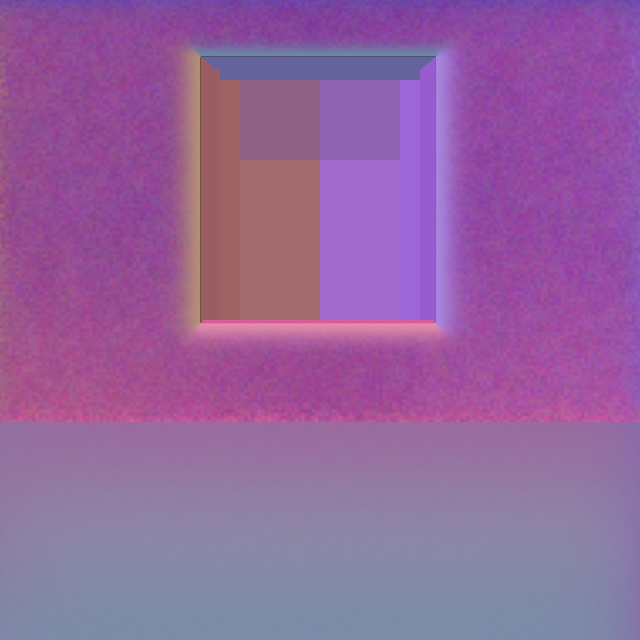
Give the GLSL for this texture map, as a three.js fragment shader.

```glsl
// A tinted relief map: a grainy magenta wall over a hazy blue-grey floor, with a
// bevelled two-colour window. Bilinear gradients, box-distance halos, hard-edged
// panes and hashed value noise are layered from back to front.
varying vec2 vUv;

// Layout, in canvas units
const float HORIZON = 0.341;
const vec2 WIN_LO = vec2(0.3135, 0.4950);
const vec2 WIN_HI = vec2(0.6810, 0.9115);
const float PANE_TOP = 0.875;
const float TRANSOM = 0.750;
const float SILL_TOP = 0.500;
const float SOFT = 0.0008;

// Grain
const float GRAIN_CELLS = 190.0;
const float GRAIN_AMOUNT = 0.075;
const float MOTTLE_AMOUNT = 0.035;

// Wall corners and rims
const vec3 WALL_TL = vec3(0.57, 0.29, 0.57);
const vec3 WALL_TR = vec3(0.58, 0.29, 0.65);
const vec3 WALL_BL = vec3(0.66, 0.33, 0.54);
const vec3 WALL_BR = vec3(0.66, 0.33, 0.64);
const vec3 RIM_TOP = vec3(0.40, 0.28, 0.66);
const vec3 RIM_BOTTOM = vec3(0.79, 0.35, 0.60);
const vec3 RIM_LEFT = vec3(0.62, 0.38, 0.50);
const vec3 RIM_RIGHT = vec3(0.52, 0.36, 0.73);

// Floor
const vec3 FLOOR_FAR = vec3(0.61, 0.41, 0.62);
const vec3 FLOOR_MID = vec3(0.555, 0.53, 0.655);
const vec3 FLOOR_NEAR = vec3(0.485, 0.55, 0.66);
const vec3 FLOOR_LEFT = vec3(0.56, 0.45, 0.62);
const vec3 FLOOR_RIGHT = vec3(0.53, 0.42, 0.67);

// Window halos
const vec3 HALO_LEFT = vec3(0.71, 0.58, 0.45);
const vec3 HALO_RIGHT = vec3(0.66, 0.54, 0.89);
const vec3 HALO_TOP = vec3(0.41, 0.55, 0.66);
const vec3 HALO_BOTTOM = vec3(0.91, 0.57, 0.68);

// Window faces
const vec3 JAMB_LEFT = vec3(0.60, 0.37, 0.38);
const vec3 JAMB_RIGHT = vec3(0.60, 0.36, 0.81);
const vec3 REVEAL_LEFT = vec3(0.615, 0.385, 0.385);
const vec3 REVEAL_RIGHT = vec3(0.61, 0.40, 0.84);
const vec3 PANE_LEFT = vec3(0.635, 0.42, 0.435);
const vec3 PANE_RIGHT = vec3(0.63, 0.42, 0.80);
const vec3 UPPER_LEFT = vec3(0.56, 0.38, 0.52);
const vec3 UPPER_RIGHT = vec3(0.555, 0.39, 0.69);
const vec3 LINTEL = vec3(0.40, 0.39, 0.61);
const vec3 SILL = vec3(0.86, 0.37, 0.60);

vec3 hash3(vec2 p) {
  vec3 q = fract(p.xyx * vec3(0.1031, 0.1030, 0.0973));
  q += dot(q, q.yxz + 33.33);
  return fract((q.xxy + q.yzz) * q.zyx);
}

vec3 noise3(vec2 p) {
  vec2 cell = floor(p);
  vec2 f = fract(p);
  f = f * f * (3.0 - 2.0 * f);
  vec3 low = mix(hash3(cell), hash3(cell + vec2(1.0, 0.0)), f.x);
  vec3 high = mix(hash3(cell + vec2(0.0, 1.0)), hash3(cell + 1.0), f.x);
  return mix(low, high, f.y) - 0.5;
}

float above(float edge, float x) { return smoothstep(edge - SOFT, edge + SOFT, x); }

float falloff(float d, float width) { return exp(-max(d, 0.0) / width); }

vec3 wall(vec2 p, vec3 grain) {
  float up = (p.y - HORIZON) / (1.0 - HORIZON);
  vec3 c = mix(mix(WALL_BL, WALL_BR, p.x), mix(WALL_TL, WALL_TR, p.x), smoothstep(0.0, 0.5, up));
  // Deeper magenta along the central axis
  float axis = exp(-pow((p.x - 0.5) / 0.22, 2.0));
  c -= vec3(0.045, 0.045, 0.015) * axis;
  float jitter = 1.0 + 1.2 * grain.x;
  c = mix(c, RIM_LEFT, 0.7 * falloff(p.x, 0.016) * jitter);
  c = mix(c, RIM_RIGHT, 0.7 * falloff(1.0 - p.x, 0.022) * jitter);
  c = mix(c, RIM_TOP, 0.75 * falloff(1.0 - p.y, 0.022) * jitter);
  c = mix(c, RIM_BOTTOM, 0.75 * falloff(p.y - HORIZON, 0.015) * jitter);
  return c + GRAIN_AMOUNT * grain + MOTTLE_AMOUNT * noise3(p * 45.0);
}

vec3 ground(vec2 p) {
  float depth = 1.0 - p.y / HORIZON;
  vec3 c = mix(FLOOR_FAR, FLOOR_MID, smoothstep(-0.1, 0.6, 1.0 - depth > 0.0 ? 1.0 - p.y / HORIZON : 1.0));
  c = mix(c, FLOOR_NEAR, smoothstep(0.4, 1.0, depth));
  float rise = 1.0 - 0.75 * depth;
  c = mix(c, FLOOR_LEFT, 0.8 * rise * falloff(p.x, 0.07));
  return mix(c, FLOOR_RIGHT, 0.75 * falloff(1.0 - p.x, 0.05));
}

vec3 halo(vec3 c, vec2 p) {
  vec2 away = p - clamp(p, WIN_LO, WIN_HI);
  float d = length(away);
  vec2 share = away * away / max(d * d, 0.0000001);
  vec3 tint = share.x * (away.x < 0.0 ? HALO_LEFT : HALO_RIGHT)
            + share.y * (away.y < 0.0 ? HALO_BOTTOM : HALO_TOP);
  float reach = share.x * 0.032 + share.y * (away.y < 0.0 ? 0.026 : 0.018);
  return mix(c, tint, 0.95 * exp(-pow(d / reach, 1.7)));
}

vec3 window(vec2 p) {
  float rightHalf = above(0.5, p.x);
  vec3 c = mix(JAMB_LEFT, JAMB_RIGHT, rightHalf);
  float reveal = above(0.34375, p.x) * above(-0.65625, -p.x);
  c = mix(c, mix(REVEAL_LEFT, REVEAL_RIGHT, rightHalf), reveal);
  float upper = above(TRANSOM, p.y);
  vec3 pane = mix(mix(PANE_LEFT, PANE_RIGHT, rightHalf), mix(UPPER_LEFT, UPPER_RIGHT, rightHalf), upper);
  c = mix(c, pane, above(0.375, p.x) * above(-0.625, -p.x));
  // Mitred lintel and sill
  float inset = min(p.x - WIN_LO.x, WIN_HI.x - p.x);
  float drop = WIN_HI.y - p.y;
  float mitre = drop < 0.020 ? above(drop * 1.15, inset) : reveal;
  c = mix(c, LINTEL, mitre * above(PANE_TOP, p.y));
  return mix(c, SILL, above(-SILL_TOP, -p.y) * above(p.y - WIN_LO.y, inset));
}

void main() {
  vec2 p = vUv;
  vec3 grain = noise3(p * GRAIN_CELLS);
  vec3 c = mix(ground(p) + 0.012 * grain, halo(wall(p, grain), p), above(HORIZON, p.y));
  vec2 inside = smoothstep(-0.002, 0.002, p - WIN_LO) * smoothstep(-0.002, 0.002, WIN_HI - p);
  gl_FragColor = vec4(mix(c, window(p), inside.x * inside.y), 1.0);
}
```
